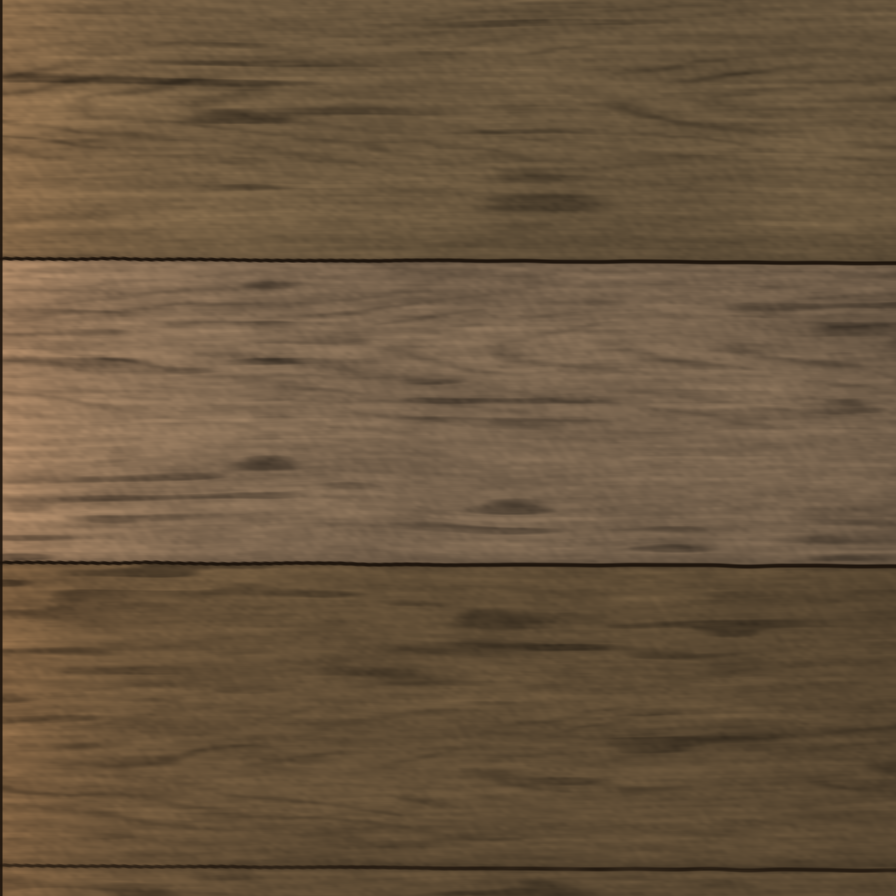
A WebGL 2 fragment shader for this texture:

```glsl
#version 300 es
precision highp float;

uniform vec2 u_resolution;
out vec4 fragColor;

#define PLANK_HEIGHT 0.339
#define FIRST_SEAM 0.031
#define SEAM_TILT 0.005
#define SEAM_WIDTH 0.0042
#define EDGE_WIDTH 0.0028
#define GRAIN_CONTRAST 0.27
#define RING_SPACING 0.15
#define TOP_WOOD vec3(0.405, 0.335, 0.240)
#define MIDDLE_WOOD vec3(0.475, 0.395, 0.310)
#define BOTTOM_WOOD vec3(0.365, 0.295, 0.205)
#define WARM_GLOW vec3(0.130, 0.080, 0.045)
#define SEAM_COLOR vec3(0.110, 0.075, 0.045)

float hash(vec2 p) {
    return fract(sin(dot(p, vec2(127.1, 311.7))) * 43758.5453);
}

float noise(vec2 p) {
    vec2 cell = floor(p), f = fract(p);
    f = f * f * (3.0 - 2.0 * f);
    return mix(mix(hash(cell), hash(cell + vec2(1, 0)), f.x),
               mix(hash(cell + vec2(0, 1)), hash(cell + vec2(1, 1)), f.x), f.y);
}

float fbm(vec2 p) {
    float sum = 0.0, weight = 0.5;
    for (int i = 0; i < 4; i++) {
        sum += weight * noise(p);
        p = p * 2.03 + 17.3;
        weight *= 0.5;
    }
    return sum / 0.9375;
}

// Nested arches opening to the right, fading away from the heart line
float cathedralRings(vec2 p, float heart, float row) {
    float dy = p.y - heart + 0.018 * (fbm(vec2(p.x * 3.0, row * 9.0)) - 0.5);
    float warp = 0.22 * (fbm(p * vec2(5.0, 24.0) + row * 31.0) - 0.5);
    float field = 8.0 * sqrt(dy * dy + 0.0002) - p.x + warp;
    float wave = 0.5 + 0.5 * cos(6.28318 * field / RING_SPACING);
    float patches = smoothstep(0.3, 0.65, fbm(p * vec2(5.0, 40.0) + row * 7.0));
    return pow(wave, 3.0) * patches * exp(-dy * dy * 160.0);
}

// Signed brightness of fibres, pores and growth rings
float woodGrain(vec2 p, float row) {
    vec2 q = p + row * vec2(5.7, 3.1);
    q.y += 0.014 * (fbm(p * vec2(3.0, 7.0) + row * 13.0) - 0.5);
    float isTop = step(1.5, row);
    float stretch = mix(11.0, 6.0, isTop);

    float bands = fbm(q * vec2(2.5, 28.0)) - 0.5;
    float fibres = fbm(q * vec2(stretch, 115.0)) - 0.5;
    float threads = noise(q * vec2(18.0, 240.0)) - 0.5;
    float speckle = noise(vec2(q.x * 130.0 + q.y * 90.0, q.y * 210.0)) - 0.5;
    float pores = smoothstep(0.60, 0.88, noise(q * vec2(stretch, 92.0)))
                * smoothstep(0.38, 0.68, fbm(q * vec2(4.0, 17.0) + 41.0));
    float streaks = smoothstep(0.72, 0.95, noise(q * vec2(4.0, 105.0) + 73.0));

    float heart = FIRST_SEAM + PLANK_HEIGHT * (row + mix(0.32, 0.70, step(0.5, row)));
    heart -= 0.06 * isTop;
    float rings = cathedralRings(p, heart, row);
    return 0.55 * bands + 0.75 * fibres + 0.28 * threads + 0.30 * speckle
         - 0.85 * pores - 0.60 * rings + 0.28 * streaks;
}

vec3 plankColor(float row) {
    vec3 wood = mix(BOTTOM_WOOD, MIDDLE_WOOD, step(0.5, row));
    return mix(wood, TOP_WOOD, step(1.5, row));
}

void main() {
    vec2 uv = gl_FragCoord.xy / u_resolution;
    float pixel = 1.0 / u_resolution.y;

    // Plank rows, with seams dropping slightly to the right
    float level = (uv.y - FIRST_SEAM + SEAM_TILT * (uv.x - 0.5)) / PLANK_HEIGHT;
    float row = floor(level);
    float seamRow = floor(level + 0.5);
    float seamOffset = (level - seamRow) * PLANK_HEIGHT;

    // Base tone, warm light from the left and broad unevenness
    vec3 color = plankColor(row);
    color += WARM_GLOW * exp(-uv.x * 6.0);
    color *= 1.04 - 0.09 * uv.x;
    color *= 0.92 + 0.16 * fbm(uv * vec2(3.0, 8.0) + row * 19.0);
    color *= 1.0 + GRAIN_CONTRAST * 1.25 * woodGrain(uv, row);

    // Faint worn highlight along the plank edge beneath each seam
    color *= 1.0 + 0.10 * exp(-pow((seamOffset + 0.006) / 0.004, 2.0));

    // Dark seams, ragged on the left and worn on the lowest one
    float leftWear = 1.0 - smoothstep(0.1, 0.65, uv.x);
    float teeth = 0.5 + 0.5 * sin(uv.x * 520.0 + seamOffset * 700.0);
    float wobble = 0.0016 * (noise(vec2(uv.x * 24.0, seamRow * 8.0)) - 0.5);
    float halfWidth = 0.5 * SEAM_WIDTH * (1.0 - 0.35 * leftWear * teeth);
    float soft = max(pixel, 0.0013);
    float seam = 1.0 - smoothstep(halfWidth - soft, halfWidth + soft, abs(seamOffset + wobble));
    float wear = noise(vec2(uv.x * 30.0, seamRow * 5.0));
    seam *= mix(0.60 + 0.25 * wear, 0.96, step(0.5, seamRow));
    color *= 1.0 - 0.22 * exp(-abs(seamOffset) / 0.005);
    color = mix(color, SEAM_COLOR, seam);

    // Dark joint along the left side
    float edge = 1.0 - smoothstep(EDGE_WIDTH - pixel, EDGE_WIDTH + pixel, uv.x);
    color = mix(color, SEAM_COLOR, 0.9 * edge);

    fragColor = vec4(clamp(color, 0.0, 1.0), 1.0);
}
```
